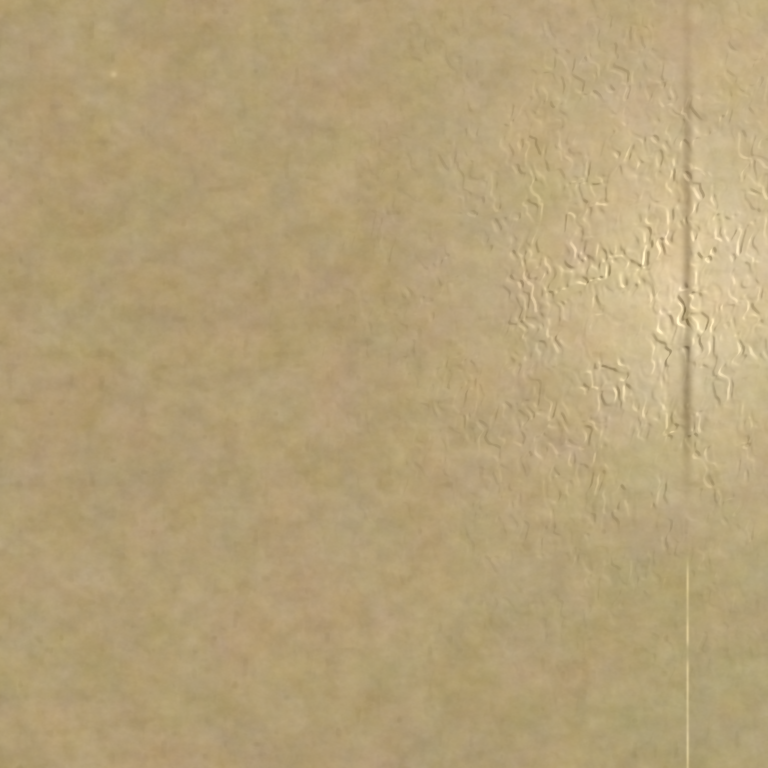
This texture is drawn by a three.js fragment shader. Its source:

```glsl
// Tan, faintly mottled sheet with a soft glare at the right.
// Layered value noise tints the sheet; embossed noise gives the glare its
// pitted relief, and a vertical seam turns from a dark groove to a bright edge.
varying vec2 vUv;

float hash(vec2 p) {
  vec3 q = fract(vec3(p.xyx) * 0.1031);
  q += dot(q, q.yzx + 33.33);
  return fract((q.x + q.y) * q.z);
}

float noise(vec2 p) {
  vec2 i = floor(p);
  vec2 f = fract(p);
  f = f * f * (3.0 - 2.0 * f);
  return mix(mix(hash(i), hash(i + vec2(1.0, 0.0)), f.x),
             mix(hash(i + vec2(0.0, 1.0)), hash(i + vec2(1.0, 1.0)), f.x), f.y);
}

float fbm(vec2 p) {
  float sum = 0.0;
  float amplitude = 0.5;
  for (int i = 0; i < 4; i++) {
    sum += amplitude * noise(p);
    p = mat2(0.8, 0.6, -0.6, 0.8) * p * 2.1 + 17.3;
    amplitude *= 0.6;
  }
  return sum;
}

// Height of the pitted surface: small, short dents, slightly upright
float relief(vec2 p) {
  vec2 warp = vec2(noise(p * 70.0 + 5.0), noise(p * 70.0 + 61.0)) - 0.5;
  vec2 q = mat2(0.94, 0.34, -0.34, 0.94) * (p * vec2(135.0, 88.0)) + warp * 1.3;
  return smoothstep(0.1, 0.65, noise(q)) + 0.35 * noise(q * 1.6 + 31.0);
}

float bell(vec2 d) {
  return exp(-dot(d, d));
}

void main() {
  vec2 uv = vUv;

  // Sheet colour with cloudy and fine mottling
  vec3 color = vec3(0.688, 0.607, 0.45);
  float clouds = fbm(uv * 8.0) - 0.54;
  float flecks = fbm(uv * vec2(44.0, 54.0) + 80.0) - 0.54;
  float grain = noise(uv * vec2(130.0, 150.0) + 9.0) - 0.5;
  color += clouds * 0.04 + flecks * 0.08 + grain * 0.012;

  // Drift between pinkish, warm and greenish tan, greener at the lower right
  float corner = smoothstep(0.35, 1.0, uv.x) * (1.0 - uv.y);
  float green = fbm(uv * 16.0 + 40.0) - 0.54 + 0.45 * corner;
  float yellow = fbm(uv * 24.0 + 140.0) - 0.54;
  color += green * vec3(-0.034, 0.012, -0.008) + yellow * vec3(0.01, 0.003, -0.065);

  // Broad glare with a brighter core
  float glare = bell((uv - vec2(0.92, 0.69)) / vec2(0.3, 0.38));
  float core = bell((uv - vec2(0.89, 0.61)) / vec2(0.14, 0.16));
  color += vec3(0.1, 0.1, 0.1) * glare + vec3(0.088, 0.082, 0.086) * core;

  // Embossed dents, gathered in patches of the glare
  vec2 slope = vec2(0.0016, 0.0013);
  float emboss = relief(uv - slope) - relief(uv + slope);
  float patches = smoothstep(0.3, 0.6, noise(uv * vec2(36.0, 20.0) + 3.0));
  float pitted = bell((uv - vec2(0.85, 0.6)) / vec2(0.18, 0.22));
  float spread = bell((uv - vec2(0.83, 0.63)) / vec2(0.27, 0.33));
  float strength = 0.006 + 0.035 * spread * patches + pitted * (0.025 + 0.1 * patches);
  color += emboss * strength * vec3(1.0, 0.98, 0.9);

  // Sparse glints on the crests and dark hollows beside them
  float crest = smoothstep(0.3, 0.75, emboss) * pitted * patches;
  float hollow = smoothstep(0.3, 0.75, -emboss) * spread * patches;
  color += crest * vec3(0.06, 0.055, 0.05) - hollow * 0.05;

  // Dark groove of the seam, fading towards both ends
  float across = uv.x - 0.895 + 0.0015 * (noise(vec2(uv.y * 9.0, 2.0)) - 0.5);
  float span = smoothstep(0.32, 0.52, uv.y) * mix(1.0, 0.2, smoothstep(0.66, 0.96, uv.y));
  float wear = 0.75 + 0.4 * noise(vec2(uv.y * 30.0, 12.0));
  float groove = exp(-pow(across / 0.0065, 2.0));
  float lip = exp(-pow((across - 0.012) / 0.007, 2.0));
  color -= vec3(0.17, 0.17, 0.155) * groove * span * wear;
  color += 0.03 * lip * span;

  // Thin, broken bright edge below the groove
  float edge = exp(-pow((across - 0.001) / 0.0018, 2.0));
  float broken = 0.15 + 0.85 * smoothstep(0.35, 0.7, noise(vec2(uv.y * 40.0, 7.0)));
  color += vec3(0.17, 0.16, 0.14) * edge * broken * (1.0 - smoothstep(0.24, 0.28, uv.y));

  // Small pale speck at the upper left and faint dark specks all over
  float speck = bell((uv - vec2(0.148, 0.903)) / 0.0045);
  float dots = smoothstep(0.8, 0.98, noise(uv * vec2(75.0, 65.0) + 210.0));
  color += 0.1 * speck - 0.022 * dots;

  gl_FragColor = vec4(clamp(color, 0.0, 1.0), 1.0);
}
```
